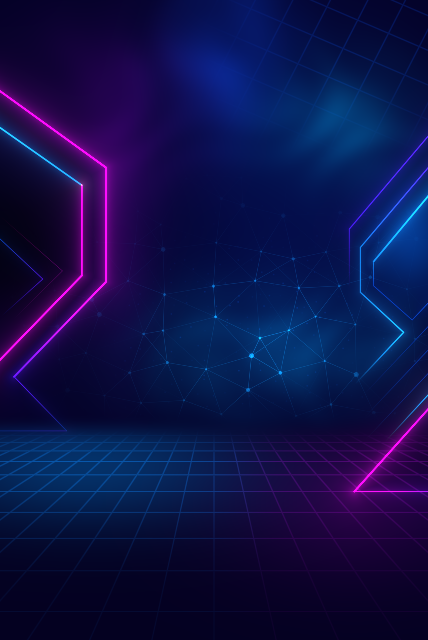
This background is drawn by a Shadertoy shader. Its source:

```glsl
// Neon angular frames around a glowing node network above a perspective grid floor.

const vec3 MAGENTA = vec3(.93, .03, .76), VIOLET = vec3(.3, .07, .76);
const vec3 CYAN = vec3(.09, .65, .93), BLUE = vec3(.02, .21, .55), NONE = vec3(0);

float hash(vec2 c) { return fract(sin(dot(c, vec2(127.1, 311.7))) * 43758.5); }

// Soft elliptical spot: centre in xy, radii in zw
float blob(vec2 p, vec4 e) {
  vec2 q = (p - e.xy) / e.zw;
  return exp(-dot(q, q));
}

// Distance to a segment (x) and position along it (y)
vec2 segment(vec2 p, vec2 a, vec2 b) {
  vec2 ab = b - a;
  float t = clamp(dot(p - a, ab) / dot(ab, ab), 0., 1.);
  return vec2(length(p - a - t * ab), t);
}

float disc(float d, float r, float px) { return 1. - smoothstep(max(r - px, 0.), r + px, d); }

// Glowing tube from s.xy to s.zw, blending two colours
void neon(inout vec3 light, vec2 p, vec4 s, vec3 ca, vec3 cb, float width) {
  vec2 d = segment(p, s.xy, s.zw);
  float halo = exp(-d.x / 1.1) + .65 * exp(-d.x / 4.5);
  float core = disc(d.x, .8 * width, 50. / iResolution.x);
  light = max(light, mix(ca, cb, d.y) * (core + width * halo));
}

// Three joined tubes
void bracket(inout vec3 light, vec2 p, vec4 ab, vec4 cd, vec3 c0, vec3 mid, vec3 c1, float width) {
  neon(light, p, ab, c0, mid, width);
  neon(light, p, vec4(ab.zw, cd.xy), mid, mid, width);
  neon(light, p, cd, mid, c1, width);
}

// Thin line at every integer of v
float gridLine(float v) {
  return 1. - smoothstep(0., 1., abs(fract(v + .5) - .5) / max(fwidth(v), 1e-5));
}

// Layered sines
float smoke(vec2 p) {
  vec2 w = p + 1.2 * sin(p.yx * 1.7 + 1.);
  return .95 + .2 * sin(w.x - w.y) + .12 * sin(2.6 * w.x + 1.9 * w.y);
}

vec2 nodeAt(vec2 c) { return c + .15 + .7 * vec2(hash(c), hash(c + 17.3)); }

float link(vec2 g, vec2 a, vec2 b, float px) {
  return (1. - smoothstep(.8, 1.8, length(b - a))) * disc(segment(g, a, b).x, .005, px);
}

// Jittered cells joined to their neighbours: links (x) and nodes (y)
vec2 network(vec2 g, float px) {
  vec2 cell = floor(g), home = nodeAt(cell), net = vec2(0), side = vec2(1, 0);
  for (int i = 0; i < 9; i++) {
    vec2 c = cell + vec2(i % 3 - 1, i / 3 - 1), n = nodeAt(c);
    float r = .025 + .045 * pow(hash(c + 5.1), 3.), d = length(g - n);
    if (i != 4) net.x = max(net.x, link(g, home, n, px));
    net.y = max(net.y, disc(d, r, px) + .2 * exp(-.6 * d / r));
  }
  for (int i = 0; i < 4; i++) {
    vec2 next = vec2(-side.y, side.x);
    net.x = max(net.x, link(g, nodeAt(cell + side), nodeAt(cell + next), px));
    side = next;
  }
  return net;
}

vec3 backdrop(vec2 p) {
  vec3 c = vec3(.11, 0, .13) * blob(p, vec4(25, 27, 20, 20));
  c += vec3(.01, .1, .28) * blob(p, vec4(53, 11, 13, 19));
  c += vec3(0, .23, .26) * blob(p, vec4(80, 29, 17, 13));
  c += vec3(0, .19, .24) * blob(p, vec4(63, 82, 27, 14));
  c = c * smoke(p * .09) + vec3(.014, .005, .15);
  c += vec3(0, .04, .13) * blob(p, vec4(68, 48, 32, 45));
  c += vec3(.06, 0, .08) * blob(p, vec4(28, 55, 8, 30));
  c *= 1. - .6 * blob(p, vec4(0, 57, 17, 18));
  return c + vec3(0, .16, .3) * blob(p, vec4(97, 56, 9, 12));
}

vec3 gridFloor(vec2 p) {
  vec3 c = vec3(.015, .004, .13) + vec3(0, .19, .28) * blob(p, vec4(20, 109, 38, 14));
  c += vec3(.11, 0, .11) * blob(p, vec4(83, 118, 30, 18));
  float rows = gridLine(log(max(p.y - 95.7, .5) / 19.5) / log(1.25));
  float rays = gridLine((p.x - 50.) / max(p.y - 84., 1.) / .22);
  vec3 tint = mix(vec3(.02, .2, .35), vec3(.22, .02, .24), smoothstep(48., 66., p.x));
  float fade = smoothstep(100., 108., p.y) * (1. - .75 * smoothstep(108., 142., p.y));
  return c + tint * max(rows, rays * .8) * fade * .75;
}

vec3 leftFrames(vec2 p) {
  vec3 l = NONE;
  bracket(l, p, vec4(-2, 19.9, 24.8, 39.3), vec4(24.8, 66, 3.3, 88.3), MAGENTA, MAGENTA, VIOLET, .27);
  neon(l, p, vec4(3.3, 88.3, 15.6, 101), VIOLET, BLUE * .4, .12);
  neon(l, p, vec4(15.6, 101, -2, 101), VIOLET * .4, BLUE * .4, .1);
  neon(l, p, vec4(-2, 28.5, 19.1, 43.4), CYAN, CYAN * .8, .23);
  neon(l, p, vec4(19.1, 43.4, 19.1, 64.6), MAGENTA, MAGENTA, .24);
  neon(l, p, vec4(19.1, 64.6, -2, 86.4), MAGENTA, MAGENTA, .27);
  neon(l, p, vec4(0, 56, 10, 65.4), BLUE, VIOLET * .8, .1);
  neon(l, p, vec4(10, 65.4, 0, 74.4), VIOLET * .8, NONE, .1);
  neon(l, p, vec4(0, 50.6, 14.6, 63.5), NONE, MAGENTA * .3, .07);
  neon(l, p, vec4(14.6, 63.5, 0, 78), MAGENTA * .3, NONE, .07);
  return l;
}

vec3 rightFrames(vec2 p) {
  vec3 l = NONE, teal = CYAN * .55;
  neon(l, p, vec4(102, 29.6, 81.6, 53.7), VIOLET, VIOLET * .7, .17);
  neon(l, p, vec4(81.6, 53.7, 81.6, 68), VIOLET * .7, NONE, .14);
  bracket(l, p, vec4(102, 37, 84.2, 58), vec4(84.2, 68.5, 94.3, 77.9), VIOLET, teal, CYAN, .18);
  neon(l, p, vec4(94.3, 77.9, 83, 90), CYAN, NONE, .18);
  neon(l, p, vec4(102, 43.6, 87.3, 61.3), CYAN, teal, .24);
  bracket(l, p, vec4(87.3, 61.3, 87.3, 67), vec4(96.3, 75, 101, 70), teal, BLUE * .7, BLUE, .11);
  for (float y = 75.5; y < 88.; y += 5.5)
    neon(l, p, vec4(101, y, 85, y + 17.), BLUE * .7, NONE, .1);
  neon(l, p, vec4(101, 91.5, 90, 103.5), CYAN, NONE, .15);
  neon(l, p, vec4(102, 93.7, 82.8, 115.2), MAGENTA, MAGENTA, .26);
  neon(l, p, vec4(82.8, 115.2, 102, 115.2), MAGENTA, VIOLET, .17);
  return l;
}

void mainImage(out vec4 fragColor, in vec2 fragCoord) {
  // Canvas is 100 wide and 150 high, measured down from the top
  vec2 uv = fragCoord / iResolution.xy, p = vec2(uv.x, 1. - uv.y) * vec2(100, 150);
  vec3 col = mix(backdrop(p), gridFloor(p), smoothstep(97., 104., p.y));

  // Slanted ceiling grid
  float mesh = max(gridLine(dot(p, vec2(-.053, .123)) + 3.85), gridLine(dot(p, vec2(.114, .058)) + .2));
  col += BLUE * .3 * mesh * smoothstep(45., 85., p.x) * (1. - smoothstep(8., 38., p.y));

  // Node network and dust
  float area = blob(p, vec4(60, 78, 27, 18)) * (1. - smoothstep(95., 99., p.y));
  vec2 net = network(p / 9., 5. / iResolution.x), g = p / 2.6, c = floor(g);
  float dust = disc(length(g - nodeAt(c)), .06, .06) * pow(hash(c + 9.), 3.);
  col += area * (vec3(.03, .2, .28) * net.x + vec3(.04, .42, .6) * net.y + BLUE * .5 * dust);

  fragColor = vec4(min(col + leftFrames(p) + rightFrames(p), 1.), 1);
}
```
